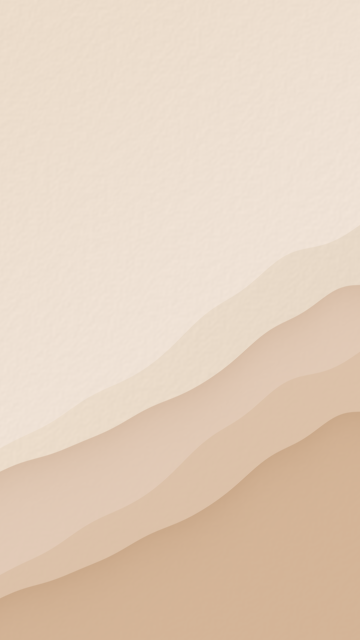
Give the GLSL for this background, as a WebGL 1 fragment shader.

```glsl
precision highp float;
// Layered paper hills in cream, blush and tan below a softly lit paper sky.
// Two ridge profiles, each a slope plus a sine series, are used twice:
// once high and once lower down. Soft shadows and embossed grain add depth.

uniform vec2 u_resolution;

#define PI 3.14159265
#define LAYER_DROP 0.198      // height between the two pairs of ridges
#define SHADOW_DEPTH 0.035    // reach of the shade below a cut edge
#define GRAIN_SCALE 210.0     // grain cells per canvas height
#define GRAIN_AMOUNT 0.014

const vec3 SKY_WARM   = vec3(0.922, 0.862, 0.795);
const vec3 SKY_LIGHT  = vec3(0.937, 0.886, 0.838);
const vec3 CREAM      = vec3(0.912, 0.853, 0.785);
const vec3 BLUSH      = vec3(0.885, 0.793, 0.717);
const vec3 SAND       = vec3(0.862, 0.758, 0.662);
const vec3 TAN        = vec3(0.831, 0.708, 0.594);
const vec3 SHADE_TINT = vec3(0.955, 0.935, 0.910);

float hash(vec2 p) {
  return fract(sin(dot(p, vec2(127.1, 311.7))) * 43758.5);
}

float valueNoise(vec2 p) {
  vec2 cell = floor(p);
  vec2 f = fract(p);
  f = f * f * (3.0 - 2.0 * f);
  float low = mix(hash(cell), hash(cell + vec2(1.0, 0.0)), f.x);
  float high = mix(hash(cell + vec2(0.0, 1.0)), hash(cell + 1.0), f.x);
  return mix(low, high, f.y);
}

// Relief lit from the upper left, centred on zero
float paperGrain(vec2 p) {
  vec2 q = p * GRAIN_SCALE;
  vec2 lightStep = vec2(-0.45, 0.45);
  float fine = valueNoise(q) - valueNoise(q + lightStep);
  float broad = valueNoise(q * 0.43) - valueNoise(q * 0.43 + lightStep);
  return fine + 0.5 * broad;
}

// Four neighbouring harmonics of a sine series
float harmonics(float x, float first, vec4 amplitude) {
  vec4 order = first + vec4(0.0, 1.0, 2.0, 3.0);
  return dot(amplitude, sin(PI * x * order));
}

// Ridge heights; the amplitudes are thousandths of the canvas height
float upperRidge(float x) {
  float wave = harmonics(x, 1.0, vec4(1.29, -15.3, 4.01, 2.45))
             + harmonics(x, 5.0, vec4(-2.02, -0.87, -3.26, 3.13))
             + harmonics(x, 9.0, vec4(-0.33, 0.10, 0.79, 0.0));
  return 0.2995 + 0.349 * x + 0.001 * wave;
}

float lowerRidge(float x) {
  float wave = harmonics(x, 1.0, vec4(-19.8, -9.43, 6.0, -4.14))
             + harmonics(x, 5.0, vec4(0.66, 1.52, 1.37, -1.81))
             + harmonics(x, 9.0, vec4(1.67, -0.78, 1.24, 0.0));
  return 0.263 + 0.2917 * x + 0.001 * wave;
}

// Covers everything below the ridge, with a smooth edge
vec3 addLayer(vec3 below, vec3 paint, float depth) {
  float edge = 0.9 / u_resolution.y;
  return mix(below, paint, smoothstep(-edge, edge, depth));
}

vec3 shaded(vec3 paint, float depth) {
  float shade = exp(-max(depth, 0.0) / SHADOW_DEPTH);
  return paint * mix(vec3(1.0), SHADE_TINT, shade);
}

void main() {
  vec2 uv = gl_FragCoord.xy / u_resolution;
  vec2 p = gl_FragCoord.xy / u_resolution.y;

  // Sky paper: warmer at the upper left, lighter towards the hills
  float upper = upperRidge(uv.x) - uv.y;
  float lower = lowerRidge(uv.x) - uv.y;
  float light = smoothstep(0.0, 0.9, 0.45 * uv.x + 1.1 * (1.0 - uv.y));
  vec3 color = mix(SKY_WARM, SKY_LIGHT, light);

  // Ridges from back to front
  vec3 cream = mix(CREAM * 1.012, CREAM * 0.994, uv.x);
  color = addLayer(color, cream, upper);
  color = addLayer(color, shaded(BLUSH, lower), lower);
  color = addLayer(color, SAND, upper - LAYER_DROP);
  color = addLayer(color, shaded(TAN, lower - LAYER_DROP), lower - LAYER_DROP);

  // Grain is strongest on the pale paper
  float strength = GRAIN_AMOUNT * mix(1.0, 0.3, smoothstep(-0.002, 0.002, lower));
  color += strength * paperGrain(p);

  gl_FragColor = vec4(color, 1.0);
}
```
